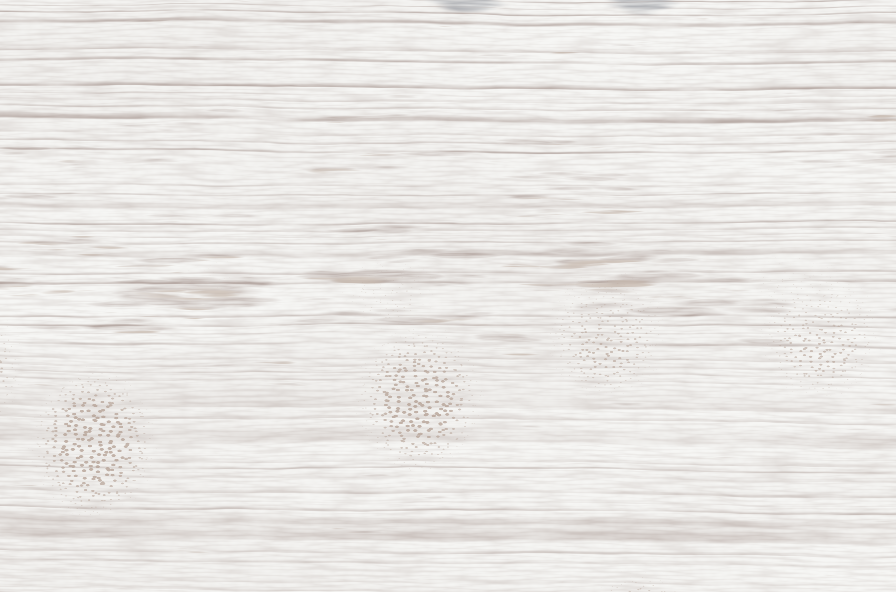
This texture is drawn by a Shadertoy shader. Its source:

```glsl
vec2 hash2(vec2 p) {
    vec3 q = fract(p.xyx * vec3(0.1031, 0.1030, 0.0973));
    q += dot(q, q.yzx + 33.33);
    return fract((q.xx + q.yz) * q.zy);
}

// Cellular noise: distance to the nearest scattered point
float cells(vec2 p) {
    vec2 cell = floor(p), local = fract(p);
    float nearest = 4.0;
    for (int j = -1; j <= 1; j++)
    for (int i = -1; i <= 1; i++) {
        vec2 offset = vec2(i, j);
        vec2 delta = offset + hash2(cell + offset + 50.0) - local;
        nearest = min(nearest, dot(delta, delta));
    }
    return sqrt(nearest);
}

float layeredSines(vec2 p) {
    float sum = 0.0, amplitude = 0.5;
    for (int i = 0; i < 4; i++) {
        sum += amplitude * sin(p.x + 1.7 * sin(p.y + float(i)));
        p = mat2(1.6, 0.7, -0.9, 1.5) * p + 2.3;
        amplitude *= 0.55;
    }
    return sum;
}

void mainImage(out vec4 fragColor, in vec2 fragCoord) {
    vec2 p = fragCoord / iResolution.y;

    // Bend the grain gently, with a slight slope in the lower part
    float upper = smoothstep(0.3, 0.65, p.y);
    float y = p.y + 0.006 * layeredSines(p * vec2(2.5, 5.0))
            + 0.0014 * layeredSines(p * vec2(17.0, 30.0))
            + 0.012 * p.x * (1.0 - upper);

    float fibre = cells(vec2(p.x * 13.0, y * 190.0));
    float fleck = cells(vec2(p.x * 55.0, y * 130.0));
    float streak = cells(vec2(p.x * 2.2, y * 26.0));
    float shred = cells(vec2(p.x * 8.0, y * 85.0));

    // Growth lines: a crisp dark groove fading into the next ridge
    float row = y * 47.0 + 0.7 * sin(y * 31.0) + 0.4 * sin(y * 83.0);
    float edge = max(0.12, fwidth(row));
    float id = floor(row), f = fract(row);
    vec2 seed = hash2(vec2(id, 7.0));
    float along = cells(vec2(p.x * 2.6 + seed.x * 40.0, id * 3.7));
    float broken = cells(vec2(p.x * 11.0 + seed.y * 60.0, id * 5.3));
    float strength = (0.25 + 0.75 * seed.y) * smoothstep(0.95, 0.15, 0.65 * along + 0.35 * broken);
    float rise = smoothstep(0.0, edge, f);
    float groove = rise * (1.0 - smoothstep(edge, edge + 0.15 + 0.25 * seed.x, f));
    float ridge = rise * (1.0 - f);

    // Worn paint, thickest in a band across the middle
    float band = exp(-pow((p.y - 0.5) / 0.085, 2.0)) + 0.45 * exp(-pow((p.y - 0.7) / 0.12, 2.0));
    float patchy = 0.52 * streak + 0.33 * shred + 0.15 * fibre;
    float wear = smoothstep(0.0, 0.12, 0.17 + 0.23 * band - patchy);

    float dark = 0.2 * smoothstep(0.2, 0.9, fibre) + 0.07 * fleck;
    dark += mix(0.42, 0.72, upper) * groove * strength + 0.13 * ridge * seed.x;
    dark += wear * (0.24 + 0.38 * fibre);
    dark += 0.05 * layeredSines(p * vec2(3.0, 9.0));

    vec3 color = mix(vec3(0.965, 0.965, 0.957), vec3(0.72, 0.67, 0.65), clamp(dark, 0.0, 1.0));

    // Bare tan wood inside some worn patches
    float bare = wear * smoothstep(0.42, 0.2, cells(vec2(p.x * 3.1 + 9.0, y * 31.0)) + 0.2 * fibre);
    color = mix(color, vec3(0.78, 0.72, 0.67), 0.6 * bare);

    // Clustered chips in the paint
    float cluster = smoothstep(0.32, 0.1, cells(p * vec2(2.4, 2.0) + 3.0)) * (1.0 - upper);
    float chip = smoothstep(0.34, 0.2, cells(p * vec2(75.0, 120.0)) + 0.3 * (1.0 - cluster));
    color = mix(color, vec3(0.7, 0.62, 0.57), 0.75 * chip * cluster);

    // Cool grey knots cut by the top edge
    for (int i = 0; i < 2; i++) {
        vec2 toKnot = (p - vec2(0.79 + 0.29 * float(i), 1.0)) * vec2(16.0, 42.0);
        float knot = smoothstep(1.1, 0.5, length(toKnot) + 0.5 * (shred - 0.4));
        color = mix(color, vec3(0.66, 0.67, 0.69), knot * (0.35 + 0.6 * fibre));
    }

    fragColor = vec4(color, 1.0);
}
```
